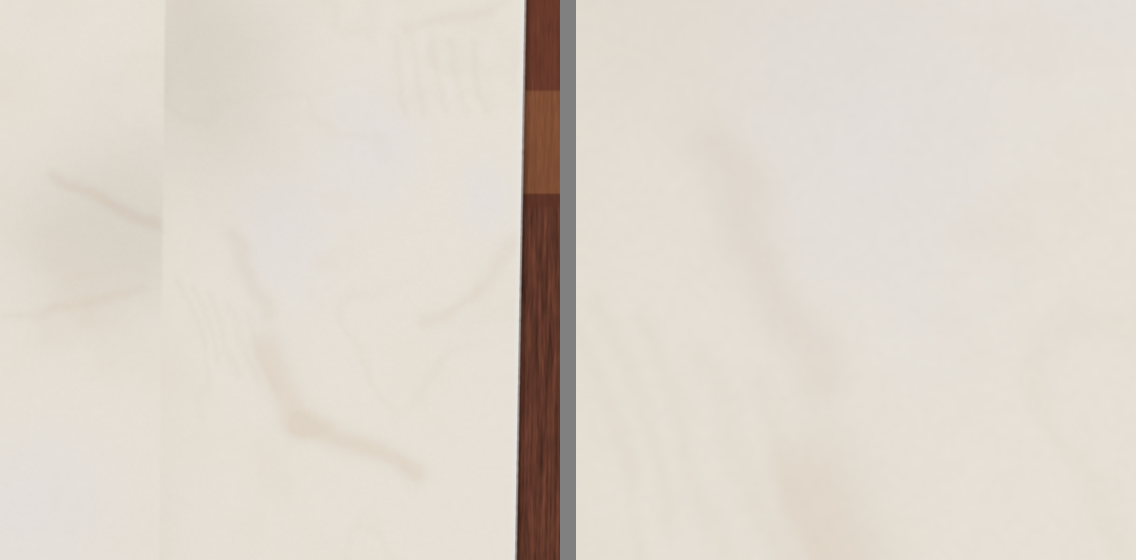
Left, the full canvas; right, a detail of the centre.
Reproduce this texture procedurally as a Shadertoy shader.

```glsl
// Cream marble tile with faint beige veins, beside a strip of dark wood blocks.

vec2 hashGradient(vec2 cell) {
    vec2 h = vec2(dot(cell, vec2(127.1, 311.7)), dot(cell, vec2(269.5, 183.3)));
    return fract(sin(h) * 43758.545) * 2.0 - 1.0;
}

float gradientNoise(vec2 p) {
    vec2 i = floor(p), f = fract(p);
    vec2 u = f * f * f * (f * (f * 6.0 - 15.0) + 10.0);
    vec2 e = vec2(0.0, 1.0);
    float low = mix(dot(hashGradient(i), f), dot(hashGradient(i + e.yx), f - e.yx), u.x);
    float high = mix(dot(hashGradient(i + e.xy), f - e.xy), dot(hashGradient(i + e.yy), f - e.yy), u.x);
    return mix(low, high, u.y);
}

float fbm(vec2 p) {
    float sum = 0.0, amp = 0.6;
    for (int i = 0; i < 4; i++) {
        sum += amp * gradientNoise(p);
        p = mat2(1.6, 1.2, -1.2, 1.6) * p + 7.3;
        amp *= 0.5;
    }
    return sum;
}

// Soft stroke between two points
float vein(vec2 p, vec2 a, vec2 b, float width) {
    vec2 ab = b - a;
    float d = length(p - a - ab * clamp(dot(p - a, ab) / dot(ab, ab), 0.0, 1.0));
    return exp(-d * d / (width * width));
}

// Soft elliptical patch
float patchAt(vec2 p, vec2 center, vec2 radius) {
    vec2 q = (p - center) / radius;
    return exp(-dot(q, q));
}

vec3 marble(vec2 p) {
    vec2 warp = vec2(fbm(p * 5.0 + 3.0), fbm(p * 5.0 + 19.0));
    vec2 q = p + warp * 0.06;
    vec3 color = vec3(0.902, 0.878, 0.838);

    // Warm clouds and cool, faintly lavender pools
    color -= vec3(0.006, 0.018, 0.030) * smoothstep(-0.05, 0.5, fbm(q * 4.0 + 11.0));
    float cool = patchAt(q, vec2(0.50, 0.59), vec2(0.10, 0.13))
               + patchAt(q, vec2(0.67, 0.75), vec2(0.09, 0.13))
               + patchAt(q, vec2(0.87, 0.64), vec2(0.05, 0.07))
               + patchAt(q, vec2(0.06, 0.08), vec2(0.18, 0.15))
               + 0.5 * smoothstep(0.1, 0.4, fbm(q * 3.5 + 40.0));
    color = mix(color, vec3(0.890, 0.873, 0.858), min(cool, 1.0) * 0.85);

    // Shading that breaks along a faint vertical seam
    float seam = smoothstep(-0.004, 0.004, p.x - 0.284 - 0.011 * p.y);
    float shade = mix(patchAt(q, vec2(0.22, 0.60), vec2(0.22, 0.17)),
                      patchAt(q, vec2(0.37, 0.89), vec2(0.16, 0.22)), seam);
    color -= vec3(0.050, 0.052, 0.054) * shade;
    color -= vec3(0.008, 0.012, 0.016) * seam * exp(-(p.x - 0.29) * 18.0);

    // Main veins, running down to the right
    float veins = 0.7 * vein(q, vec2(0.10, 0.70), vec2(0.27, 0.60), 0.014)
                + 0.6 * vein(q, vec2(0.41, 0.58), vec2(0.48, 0.44), 0.018)
                + 0.8 * vein(q, vec2(0.49, 0.38), vec2(0.54, 0.25), 0.032)
                + 0.9 * vein(q, vec2(0.53, 0.26), vec2(0.74, 0.15), 0.022)
                + 0.5 * vein(q, vec2(0.93, 0.57), vec2(0.76, 0.42), 0.015)
                + 0.4 * vein(q, vec2(0.00, 0.43), vec2(0.24, 0.48), 0.010)
                + 0.4 * vein(q, vec2(0.73, 0.95), vec2(0.92, 1.00), 0.010);

    // Short branching streaks beside the veins
    for (int i = 0; i < 5; i++) {
        float k = float(i);
        vec2 left = vec2(0.30 + 0.035 * k, 0.50 - 0.015 * k);
        vec2 right = vec2(0.71 + 0.035 * k, 0.93);
        veins += 0.3 * vein(q, left, left + vec2(0.06, -0.12), 0.009);
        veins += 0.3 * vein(q, right, right + vec2(0.015, -0.13), 0.008);
    }
    float ridge = 1.0 - smoothstep(0.0, 0.06, abs(fbm(q * 3.0 + 27.0)));
    veins += 0.25 * ridge * smoothstep(-0.2, 0.3, gradientNoise(p * 4.0));
    color -= vec3(0.026, 0.041, 0.056) * min(veins, 1.2);

    // Fine surface grain
    return color + 0.008 * gradientNoise(p * 150.0) + 0.008 * fbm(p * 45.0);
}

vec3 wood(vec2 p) {
    // Stacked blocks: red-brown, light, thin dark joint, dark ribbed
    vec3 color = mix(vec3(0.365, 0.215, 0.165), vec3(0.360, 0.205, 0.155), smoothstep(0.627, 0.633, p.y));
    color = mix(color, vec3(0.490, 0.305, 0.208), smoothstep(0.651, 0.657, p.y));
    color = mix(color, vec3(0.400, 0.225, 0.170), smoothstep(0.835, 0.841, p.y));
    float ribbed = 1.0 - smoothstep(0.62, 0.64, p.y);
    float x = p.x - 0.017 * p.y;
    float fiber = gradientNoise(vec2(x * 150.0, p.y * 7.0 + 5.0));
    float pores = gradientNoise(vec2(x * 260.0, p.y * 32.0));
    color *= 1.0 + fiber * mix(0.13, 0.42, ribbed) + pores * mix(0.09, 0.20, ribbed);
    return color + vec3(0.055, 0.035, 0.022) * fbm(vec2(x * 35.0, p.y * 12.0));
}

void mainImage(out vec4 fragColor, in vec2 fragCoord) {
    vec2 p = fragCoord / iResolution.xy;

    // Slanted tile edge: pale rim, then a thin grey shadow on the wood
    float edge = p.x - 0.922 - 0.017 * p.y - 0.0006 * gradientNoise(vec2(3.0, p.y * 90.0));
    vec3 tile = marble(p);
    tile = mix(tile, vec3(0.905, 0.900, 0.885), 0.7 * smoothstep(-0.014, -0.004, edge));
    vec3 strip = wood(p) * mix(0.72, 1.0, smoothstep(0.0, 0.012, edge));
    vec3 color = mix(tile, vec3(0.62, 0.59, 0.58), smoothstep(-0.004, -0.001, edge));
    color = mix(color, strip, smoothstep(-0.001, 0.003, edge));
    fragColor = vec4(color, 1.0);
}
```
